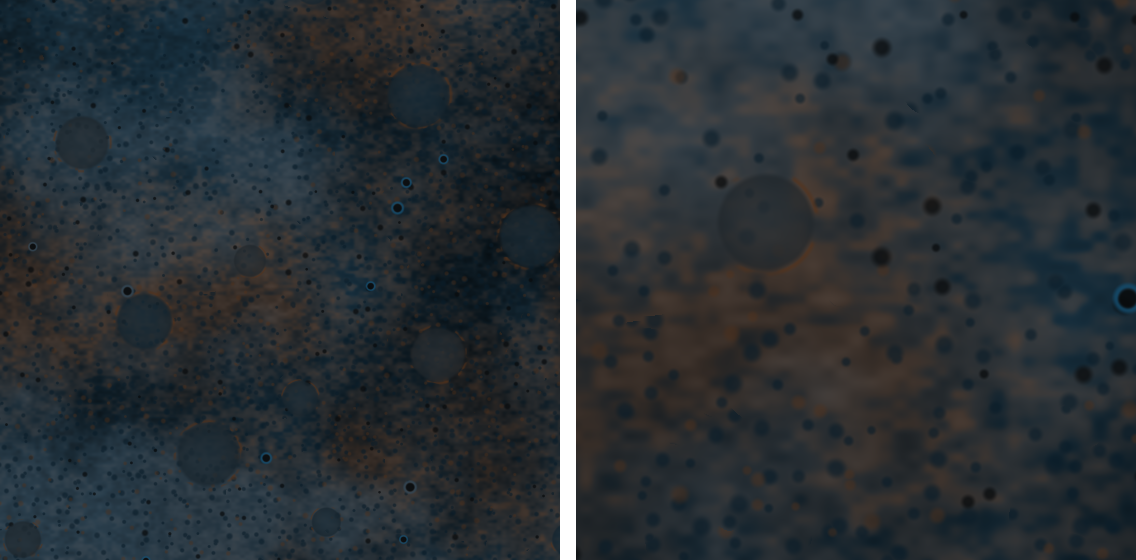
Left: the whole. Right: its middle third, enlarged.
Reproduce this texture procedurally as a WebGL 1 fragment shader.

```glsl
precision highp float;
// Dark weathered film: blue and brown clouds, fine grain, soft discs and tiny rings.

#define CLOUD_SCALE 3.4
#define GRAIN_SCALE vec2(62.0, 84.0)
#define SPECK_SCALE 66.0
#define DISC_SCALE 5.0
#define RING_SCALE 9.0
#define BLUE vec3(0.075, 0.155, 0.205)
#define GREY vec3(0.150, 0.168, 0.182)
#define BROWN vec3(0.205, 0.168, 0.145)
#define HAZE vec3(0.200, 0.275, 0.330)
#define INK vec3(0.035, 0.110, 0.160)
#define RUST vec3(0.340, 0.195, 0.095)
#define SOOT vec3(0.035, 0.045, 0.052)

uniform vec2 u_resolution;

float hash(vec2 p) {
  vec3 q = fract(p.xyx * vec3(0.1031, 0.1030, 0.0973));
  q += dot(q, q.yzx + 33.33);
  return fract((q.x + q.y) * q.z);
}

float noise(vec2 p) {
  vec2 cell = floor(p);
  vec2 f = fract(p);
  f = f * f * (3.0 - 2.0 * f);
  float low = mix(hash(cell), hash(cell + vec2(1.0, 0.0)), f.x);
  float high = mix(hash(cell + vec2(0.0, 1.0)), hash(cell + 1.0), f.x);
  return mix(low, high, f.y);
}

float clouds(vec2 p) {
  float sum = 0.0;
  float weight = 0.5;
  for (int i = 0; i < 5; i++) {
    sum += weight * noise(p);
    p = mat2(1.6, 1.2, -1.2, 1.6) * p + 7.3;
    weight *= 0.5;
  }
  return sum / 0.97;
}

// Cellular scatter of round marks: x = distance over radius, y = random id.
vec2 scatter(vec2 p, float share, float minRadius, float maxRadius) {
  vec2 home = floor(p);
  vec2 best = vec2(9.0, 0.0);
  for (int j = -1; j <= 1; j++) {
    for (int i = -1; i <= 1; i++) {
      vec2 cell = home + vec2(float(i), float(j));
      vec2 centre = cell + vec2(hash(cell + 11.7), hash(cell + 47.1));
      float id = hash(cell + 83.9);
      float d = length(p - centre) / mix(minRadius, maxRadius, id);
      if (hash(cell + 29.3) < share && d < best.x) best = vec2(d, id);
    }
  }
  return best;
}

float softDot(float d) {
  return 1.0 - smoothstep(0.35, 1.1, d);
}

void main() {
  vec2 uv = gl_FragCoord.xy / min(u_resolution.x, u_resolution.y);

  // Broad fields and the slightly streaked grain
  float light = clouds(uv * CLOUD_SCALE + 3.1);
  float patches = clouds(uv * CLOUD_SCALE + 41.7);
  float grain = 0.6 * noise(uv * GRAIN_SCALE + 5.0)
              + 0.4 * noise(uv * GRAIN_SCALE * 1.9 + 60.0);
  float tint = 0.68 * clouds(uv * CLOUD_SCALE + 19.4) + 0.32 * grain;
  tint += 0.06 * (uv.y - 0.45);

  // Blue to grey to brown stain
  vec3 color = mix(BLUE, GREY, smoothstep(0.35, 0.50, tint));
  color = mix(color, BROWN, smoothstep(0.50, 0.66, tint));
  color *= 1.02 + 1.5 * (light - 0.5) + 0.55 * (grain - 0.5);

  // Pale haze, strongest toward the lower left
  float corner = 1.0 - smoothstep(0.05, 0.55, length(uv * vec2(1.0, 1.4)));
  float haze = smoothstep(0.50, 0.80, patches + 0.22 * corner);
  color = mix(color, HAZE * (0.85 + 0.3 * grain), 0.65 * haze);

  // Blue, rust and soot specks
  float density = smoothstep(0.35, 0.70, 1.0 - light);
  float ink = scatter(uv * SPECK_SCALE, 0.20 + 0.25 * density, 0.22, 0.48).x;
  float rust = scatter(uv * SPECK_SCALE + 200.0, 0.03 + 0.17 * density, 0.2, 0.45).x;
  float soot = scatter(uv * SPECK_SCALE * 0.5 + 90.0, 0.13, 0.1, 0.24).x;
  color = mix(color, INK, 0.60 * softDot(ink));
  color = mix(color, RUST, 0.38 * softDot(rust));
  color = mix(color, SOOT, 0.75 * softDot(soot));

  // Smooth discs with broken rusty rims
  vec2 disc = scatter(uv * DISC_SCALE + 13.0, 0.30, 0.13, 0.31);
  float fill = 1.0 - smoothstep(0.86, 1.0, disc.x);
  float rim = smoothstep(0.94, 1.0, disc.x) - smoothstep(1.0, 1.09, disc.x);
  vec3 discColor = mix(BLUE, GREY, fract(disc.y * 7.0));
  discColor *= 1.12 - 0.25 * disc.x * disc.x;
  color = mix(color, discColor, 0.72 * fill);
  color = mix(color, RUST, 0.55 * rim * smoothstep(0.48, 0.66, grain));

  // Tiny pale rings around dark cores
  vec2 ring = scatter(uv * RING_SCALE + 31.0, 0.12, 0.07, 0.12);
  float core = 1.0 - smoothstep(0.45, 0.75, ring.x);
  float band = smoothstep(0.5, 0.8, ring.x) - smoothstep(0.8, 1.15, ring.x);
  vec3 ringColor = mix(HAZE, vec3(0.08, 0.30, 0.43), step(0.4, fract(ring.y * 9.0)));
  color = mix(color, ringColor, 0.8 * band);
  color = mix(color, SOOT, 0.9 * core);

  gl_FragColor = vec4(clamp(color, 0.0, 1.0), 1.0);
}
```
